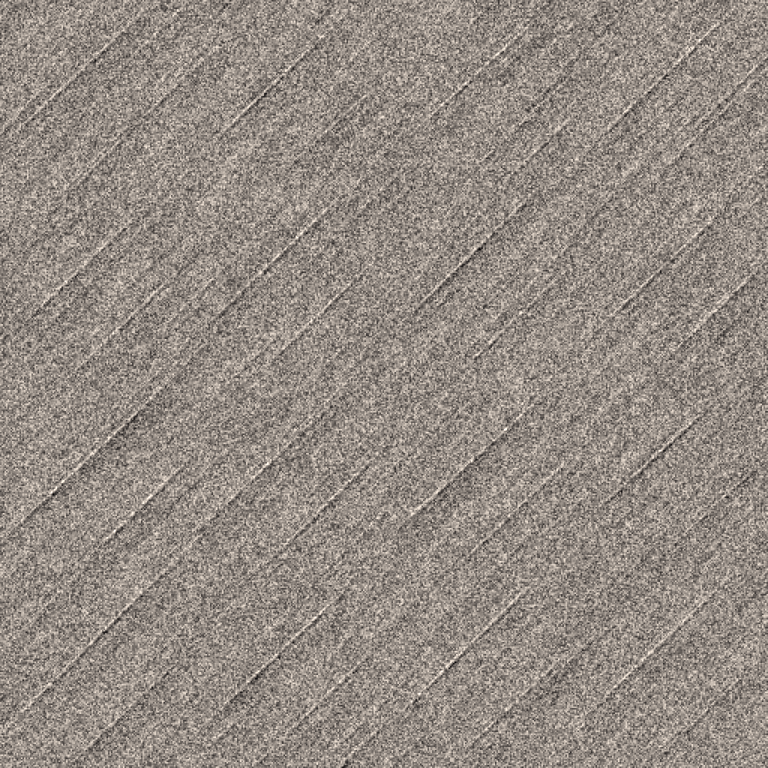
This texture is drawn by a WebGL 1 fragment shader. Its source:

```glsl
precision highp float;
// Grainy warm grey stone surface with faint diagonal scratches, lit from the upper left.

uniform vec2 u_resolution;

float hash(vec2 p) {
  vec3 q = fract(vec3(p.xyx) * vec3(0.1031, 0.1030, 0.0973));
  q += dot(q, q.yzx + 33.33);
  return fract((q.x + q.y) * q.z);
}

float valueNoise(vec2 p) {
  vec2 cell = floor(p);
  vec2 f = fract(p);
  f = f * f * (3.0 - 2.0 * f);
  float low = mix(hash(cell), hash(cell + vec2(1.0, 0.0)), f.x);
  float high = mix(hash(cell + vec2(0.0, 1.0)), hash(cell + 1.0), f.x);
  return mix(low, high, f.y);
}

float bell(float x, float width) {
  return exp(-x * x / (width * width));
}

// Fine sharp grain with a trace of softer clumps
float grain(vec2 uv) {
  vec2 p = uv * 512.0 - 0.5;
  float fine = valueNoise(p + 17.0) + valueNoise(p + vec2(731.0, 289.0)) - 1.0;
  float clumps = valueNoise(mat2(0.8, 0.6, -0.6, 0.8) * uv * 400.0 + 900.0) - 0.5;
  return 0.34 * fine + 0.16 * clumps;
}

// Very faint brushing along the diagonal
float brushing(vec2 uv) {
  vec2 p = vec2(uv.x + uv.y, uv.x - uv.y) * 0.7071;
  return 0.1 * (valueNoise(p * vec2(14.0, 210.0) + 400.0) - 0.5);
}

// A bright ridge, a dark groove on its lower right, and a soft shadow beyond
float scratch(vec2 d, float angle, float halfLength) {
  vec2 along = vec2(cos(angle), sin(angle));
  float across = dot(d, vec2(along.y, -along.x));
  float fade = 1.0 - smoothstep(0.4, 1.0, abs(dot(d, along)) / halfLength);
  float ridge = 0.21 * bell(across, 0.0016);
  float groove = 0.17 * bell(across - 0.0042, 0.0024);
  float shadow = 0.03 * bell(across - 0.018, 0.014);
  return fade * (ridge - groove - shadow);
}

// Each cell holds a long scratch, a medium one and several faint ones
float scratches(vec2 uv) {
  vec2 p = uv * 4.0;
  float sum = 0.0;
  for (int y = -1; y <= 1; y++) {
    for (int x = -1; x <= 1; x++) {
      vec2 cell = floor(p) + vec2(float(x), float(y));
      for (int i = 0; i < 9; i++) {
        vec2 seed = cell * 7.0 + float(i) * vec2(41.0, 67.0) + 150.0;
        vec2 jitter = vec2(hash(seed), hash(seed + 311.0));
        float vary = hash(seed + 523.0);
        vec2 center = jitter;
        float halfLength = mix(0.05, 0.13, vary);
        float strength = mix(0.2, 0.5, hash(seed + 97.0));
        if (i == 0) {
          center = vec2(0.44, 0.62) + 0.06 * (jitter - 0.5);
          halfLength = mix(0.14, 0.18, vary);
          strength = 1.0;
        } else if (i == 1) {
          center = vec2(0.68, 0.33) + 0.08 * (jitter - 0.5);
          halfLength = mix(0.11, 0.15, vary);
          strength = 0.75;
        }
        float angle = 0.765 + 0.05 * (vary - 0.5);
        sum += strength * scratch((p - cell - center) * 0.25, angle, halfLength);
      }
    }
  }
  return sum;
}

void main() {
  vec2 uv = gl_FragCoord.xy / u_resolution;
  float wear = 0.5 + valueNoise(uv * 170.0 + 60.0);
  float tone = 0.553 + grain(uv) + brushing(uv) + wear * scratches(uv);
  vec3 darkStone = vec3(0.27, 0.25, 0.24);
  vec3 paleStone = vec3(0.90, 0.85, 0.80);
  vec3 color = mix(darkStone, paleStone, (tone - 0.25) / 0.6);
  gl_FragColor = vec4(clamp(color, 0.0, 1.0), 1.0);
}
```
